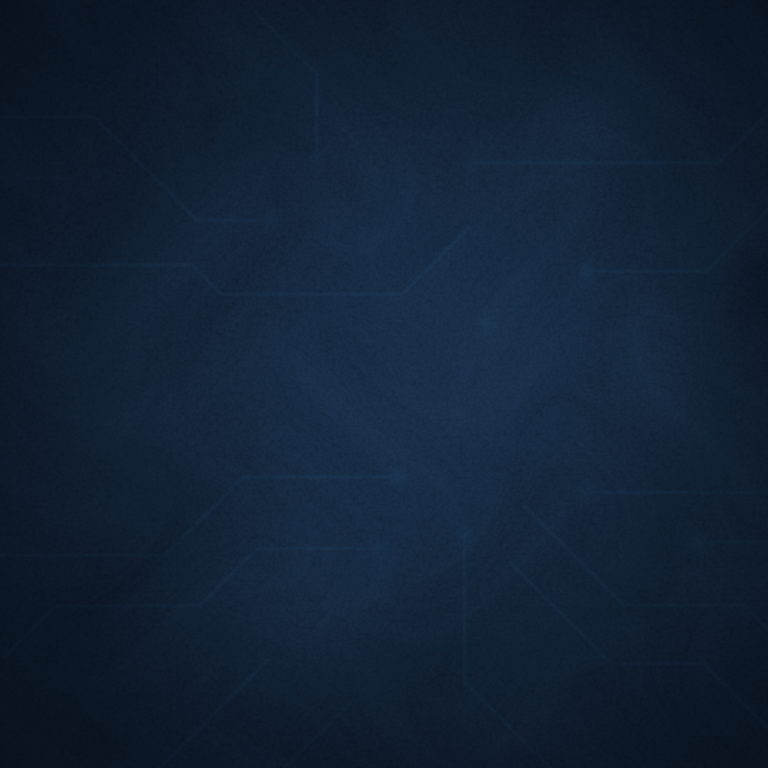
Give the GLSL for this background, as a Shadertoy shader.

```glsl
const vec3 SHADOW = vec3(0.024, 0.050, 0.088);
const vec3 NAVY = vec3(0.098, 0.183, 0.283);
const vec3 TRACE_TINT = vec3(0.009, 0.036, 0.050);
const vec2 LIGHT_CENTER = vec2(0.54, 0.52);
const float LIGHT_FALLOFF = 3.6;
const float MOTTLE_STRENGTH = 0.12;
const float GRAIN_STRENGTH = 0.20;
const float GRAIN_SCALE = 230.0;
const float LINE_HALF_WIDTH = 0.0023;
const float NODE_RADIUS = 0.012;

vec2 hash2(vec2 cell) {
    vec3 h = fract(cell.xyx * vec3(0.1031, 0.1030, 0.0973));
    h += dot(h, h.yzx + 33.33);
    return fract((h.xx + h.yz) * h.zy);
}

// Distance to the nearest scattered point
float cellular(vec2 p) {
    vec2 cell = floor(p), local = fract(p);
    float nearest = 2.0;
    for (int y = -1; y <= 1; y++)
    for (int x = -1; x <= 1; x++) {
        vec2 offset = vec2(x, y);
        vec2 delta = offset + hash2(cell + offset) - local;
        nearest = min(nearest, dot(delta, delta));
    }
    return sqrt(nearest);
}

// Warped, rotated sines give soft clouds
float clouds(vec2 p) {
    float sum = 0.0, weight = 0.5;
    p *= 11.0;
    for (int i = 0; i < 7; i++) {
        p += 0.8 * sin(p.yx * 1.3 + float(i) * 1.9);
        sum += weight * sin(p.x) * cos(p.y);
        p = mat2(0.8, 0.6, -0.6, 0.8) * p * 1.75;
        weight *= 0.75;
    }
    return sum;
}

float softSpot(vec2 p, vec2 center, float radius) {
    vec2 d = (p - center) / radius;
    return exp(-dot(d, d));
}

float segmentDistance(vec2 p, vec2 a, vec2 b) {
    vec2 along = b - a;
    float t = clamp(dot(p - a, along) / max(dot(along, along), 1e-6), 0.0, 1.0);
    return length(p - a - along * t);
}

// Level runs joined by 45 degree climbs; ends sets the glow at head and tail
float circuit(vec2 p, vec2 start, vec3 runs, vec2 climbs, vec2 ends) {
    vec2 head = start;
    float d = 1.0;
    for (int i = 0; i < 3; i++) {
        vec2 next = head + vec2(runs[i], 0.0);
        if (runs[i] > 0.0) d = min(d, segmentDistance(p, head, next));
        head = next;
        if (i < 2 && climbs[i] != 0.0) {
            next = head + vec2(abs(climbs[i]), climbs[i]);
            d = min(d, segmentDistance(p, head, next));
            head = next;
        }
    }
    float soft = max(0.0015, 1.0 / iResolution.y);
    float line = 1.0 - smoothstep(LINE_HALF_WIDTH - soft, LINE_HALF_WIDTH + soft, d);
    float nodes = ends.x * softSpot(p, start, NODE_RADIUS)
                + ends.y * softSpot(p, head, NODE_RADIUS);
    return max(0.65 * line, nodes);
}

float circuits(vec2 p) {
    vec2 down = vec2(1.0 - p.y, p.x);
    const vec2 NONE = vec2(0), HEAD = vec2(0.8, 0), TAIL = vec2(0, 0.8);
    float g = 0.0;
    // Left side
    g += circuit(p, vec2(0, 0.848), vec3(0.122, 0.094, 0), vec2(-0.135, 0), TAIL);
    g += circuit(p, vec2(0, 0.768), vec3(0.098, 0, 0), NONE, NONE) * 0.6;
    g += circuit(p, vec2(0, 0.655), vec3(0.25, 0.236, 0), vec2(-0.038, 0.087), NONE);
    g += circuit(p, vec2(0, 0.277), vec3(0.215, 0.2, 0), vec2(0.102, 0), TAIL);
    g += circuit(p, vec2(0.006, 0.145), vec3(0, 0.188, 0.16), vec2(0.066, 0.075), TAIL);
    g += circuit(p, vec2(0.208, 0), vec3(0), vec2(0.14, 0), NONE);
    g += circuit(p, vec2(0.371, 0), vec3(0), vec2(0.085, 0), NONE) * 0.7;
    // Right side
    g += circuit(p, vec2(0.618, 0.788), vec3(0.317, 0, 0), vec2(0.08, 0), HEAD * 0.5);
    g += circuit(p, vec2(0.764, 0.647), vec3(0.156, 0, 0), vec2(0.09, 0), HEAD);
    g += circuit(p, vec2(0.762, 0.359), vec3(0.24, 0, 0), NONE, HEAD);
    g += circuit(p, vec2(0.911, 0.294), vec3(0.09, 0, 0), NONE, HEAD);
    g += circuit(p, vec2(0.684, 0.34), vec3(0, 0.156, 0), vec2(-0.128, -0.04), NONE);
    g += circuit(p, vec2(0.664, 0.268), vec3(0, 0.12, 0), vec2(-0.132, -0.086), NONE);
    // Downward paths and a lone node
    g += circuit(down, vec2(0.016, 0.332), vec3(0, 0.111, 0), vec2(0.08, 0), TAIL * 0.6);
    g += circuit(down, vec2(0.697, 0.605), vec3(0.191, 0, 0), vec2(0.12, 0), HEAD);
    g += 0.5 * softSpot(p, vec2(0.634, 0.579), NODE_RADIUS);
    return g;
}

void mainImage(out vec4 fragColor, in vec2 fragCoord) {
    vec2 p = fragCoord / iResolution.xy;

    // Broad light with uneven patches
    vec2 fromLight = p - LIGHT_CENTER;
    float light = exp(-LIGHT_FALLOFF * dot(fromLight, fromLight));
    light += 0.18 * softSpot(p, vec2(0.76, 0.84), 0.09);
    light += 0.16 * softSpot(p, vec2(0.36, 0.17), 0.11);
    light += 0.12 * softSpot(p, vec2(0.86, 0.53), 0.10);
    light -= 0.14 * softSpot(p, vec2(0.99, 0.62), 0.06);

    // Worn surface
    float grain = cellular(p * GRAIN_SCALE) + 0.5 * cellular(p * GRAIN_SCALE * 0.47 + 17.0);
    float visibility = 0.35 + 0.65 * light;
    light += visibility * (MOTTLE_STRENGTH * clouds(p) + GRAIN_STRENGTH * (0.72 - grain));

    vec3 color = mix(SHADOW, NAVY, light);
    color += TRACE_TINT * circuits(p) * visibility;
    fragColor = vec4(clamp(color, 0.0, 1.0), 1.0);
}
```
